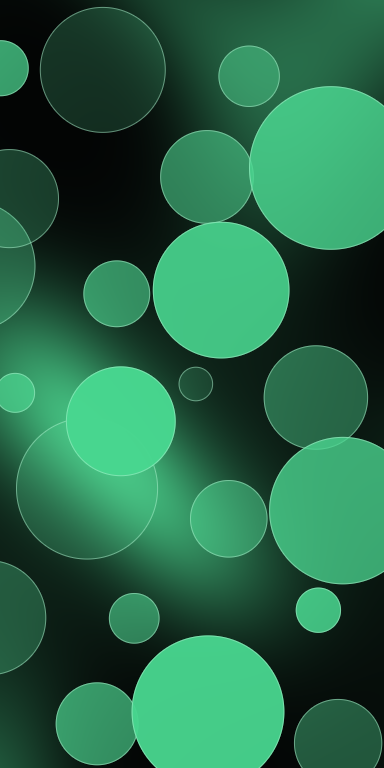
Reproduce this background procedurally as a WebGL 1 fragment shader.

```glsl
precision highp float;
// Translucent green discs with fine pale rims over a dark, softly glowing field.
// The glow is a sum of warped cosine waves; the discs follow a low-discrepancy
// sequence, with radius and opacity stepped so that neighbours differ.

uniform vec2 u_resolution;

#define DISC_COUNT 22
#define RADIUS_MIN 0.045
#define RADIUS_MAX 0.22
#define OPACITY_MIN 0.2
#define RIM_HALF_WIDTH 0.0013
#define RIM_STRENGTH 0.5
#define GLOW_CENTER vec2(0.3, 0.82)
#define GLOW_FALLOFF 2.6
#define DARK_COLOR vec3(0.012, 0.018, 0.016)
#define GLOW_COLOR vec3(0.27, 0.76, 0.51)
#define DISC_COLOR vec3(0.28, 0.84, 0.56)
#define RIM_COLOR vec3(0.7, 0.95, 0.82)

// Blurred light patches on near-black.
vec3 glowField(vec2 p) {
    vec2 q = p - GLOW_CENTER;
    q += 0.09 * sin(4.3 * q.yx + vec2(0.4, 0.0));
    float waves = 0.21 * cos(dot(q, vec2(1.2, 4.6)))
                + 0.19 * cos(dot(q, vec2(-4.2, 2.0)))
                + 0.10 * cos(dot(q, vec2(6.5, 5.0)));
    float level = pow(clamp(0.5 + waves, 0.0, 1.0), GLOW_FALLOFF);
    return mix(DARK_COLOR, GLOW_COLOR, level);
}

// Evenly spread centre, loosened by a small sine offset.
vec2 discCenter(float index, float height) {
    vec2 spread = fract(0.5 + index * vec2(0.7549, 0.5698));
    vec2 wobble = 0.03 * sin(index * vec2(2.3, 4.1));
    return vec2(spread.x * 1.14 - 0.06, spread.y * height) + wobble;
}

// Antialiased coverage of a signed distance.
float coverage(float dist, float pixel) {
    return clamp(0.5 - dist / pixel, 0.0, 1.0);
}

void main() {
    float pixel = 1.0 / u_resolution.x;
    float height = u_resolution.y * pixel;
    vec2 p = gl_FragCoord.xy * pixel;
    vec3 color = glowField(p);

    for (int i = 0; i < DISC_COUNT; i++) {
        float index = float(i);
        float radius = mix(RADIUS_MIN, RADIUS_MAX, fract(index * 0.36));
        float opacity = mix(OPACITY_MIN, 1.0, fract(index * 0.618));

        vec2 offset = p - discCenter(index, height);
        float dist = length(offset) - radius;

        // Fill: fainter discs are paler, and each one thins out diagonally.
        vec3 tint = DISC_COLOR + (1.0 - opacity) * vec3(0.07, 0.0, 0.03);
        float slope = 0.5 + 0.35 * (offset.x - offset.y) / radius;
        float body = opacity * mix(1.0, 0.75 + 0.25 * opacity, slope);
        color = mix(color, tint, body * coverage(dist, pixel));

        // Rim: a thin line just inside the edge.
        float rimDist = abs(dist + RIM_HALF_WIDTH) - RIM_HALF_WIDTH;
        color = mix(color, RIM_COLOR, RIM_STRENGTH * coverage(rimDist, pixel));
    }

    gl_FragColor = vec4(color, 1.0);
}
```
